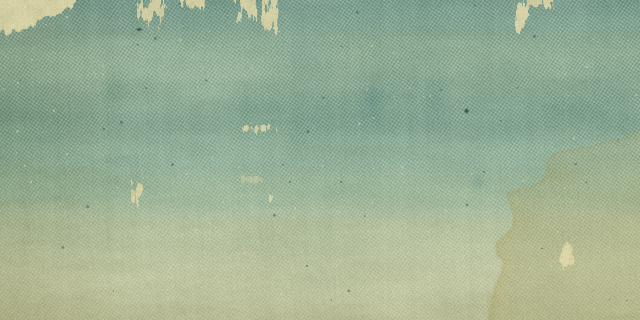
Reproduce this texture procedurally as a WebGL 2 fragment shader.

```glsl
#version 300 es
precision highp float;
uniform vec2 u_resolution;
out vec4 outColor;

const vec3 PAPER = vec3(0.86, 0.83, 0.65);
const vec3 INK = vec3(0.25, 0.46, 0.47);
const vec3 TAN = vec3(0.69, 0.68, 0.49);

float hash(vec2 p) {
  return fract(sin(dot(p, vec2(127.1, 311.7))) * 43758.5453);
}

float noise(vec2 p) {
  vec2 i = floor(p), f = fract(p);
  f = f * f * (3.0 - 2.0 * f);
  return mix(mix(hash(i), hash(i + vec2(1, 0)), f.x),
             mix(hash(i + vec2(0, 1)), hash(i + vec2(1, 1)), f.x), f.y);
}

float fbm(vec2 p) {
  float sum = 0.0, amp = 0.5;
  for (int i = 0; i < 5; i++) {
    sum += amp * noise(p);
    p = p * 2.03 + 17.3;
    amp *= 0.5;
  }
  return sum;
}

// Soft elliptical spot, 1 at its centre
float spot(vec2 p, vec2 centre, vec2 radius) {
  vec2 q = (p - centre) / radius;
  return exp(-dot(q, q));
}

// Vertical wash of the faded print
vec3 wash(float y) {
  const float level[8] = float[8](0.0, 0.12, 0.28, 0.41, 0.52, 0.63, 0.80, 1.0);
  const vec3 tone[8] = vec3[8](
    vec3(0.73, 0.745, 0.595), vec3(0.745, 0.77, 0.63), vec3(0.70, 0.75, 0.62),
    vec3(0.60, 0.70, 0.595), vec3(0.565, 0.685, 0.60), vec3(0.515, 0.64, 0.565),
    vec3(0.575, 0.685, 0.595), vec3(0.49, 0.62, 0.56));
  vec3 c = tone[0];
  for (int i = 1; i < 8; i++)
    c = mix(c, tone[i], smoothstep(level[i - 1], level[i], y));
  return c;
}

// Rotated dot screen, -1 to 1
float halftone(vec2 p, float period) {
  vec2 q = mat2(0.83, 0.56, -0.56, 0.83) * p * 6.28318 / period;
  return 0.5 * (cos(q.x) + cos(q.y));
}

// Signed distance past the ragged left border of the water stain
float stainDepth(vec2 p) {
  float border = 1.54 + 0.05 * smoothstep(0.05, 0.38, p.y)
    + 0.13 * smoothstep(0.39, 0.45, p.y) + 0.32 * smoothstep(0.50, 0.61, p.y);
  return p.x - border + 0.10 * (fbm(p * 13.0) - 0.5);
}

// Places where the ink has flaked off: centre and half size
float flakes(vec2 p, float soft) {
  const vec4 chip[11] = vec4[11](
    vec4(0.475, 0.985, 0.045, 0.06), vec4(0.605, 1.0, 0.055, 0.03),
    vec4(0.773, 0.985, 0.04, 0.06), vec4(0.844, 0.965, 0.035, 0.07),
    vec4(1.632, 0.962, 0.028, 0.06), vec4(1.68, 1.0, 0.05, 0.025),
    vec4(0.81, 0.598, 0.06, 0.02), vec4(0.417, 0.40, 0.02, 0.04),
    vec4(1.771, 0.193, 0.02, 0.045), vec4(0.77, 0.437, 0.10, 0.018),
    vec4(0.847, 0.38, 0.010, 0.018));
  float streak = fbm(p * vec2(95.0, 22.0)) - 0.5;
  float ragged = fbm(p * 34.0) - 0.5;
  float mask = 0.0;
  for (int i = 0; i < 11; i++) {
    float r = length((p - chip[i].xy) / chip[i].zw);
    float wear = i == 9 ? 0.62 : 0.12;
    float depth = 0.9 - r - wear + 2.2 * streak + 1.1 * ragged;
    mask = max(mask, smoothstep(-soft, soft, depth) * (i == 9 ? 0.5 : 1.0));
  }
  // Bare upper left corner
  float slope = 0.895 + 0.30 * p.x + 0.10 * smoothstep(0.20, 0.30, p.x);
  float corner = p.y - slope + 0.05 * ragged + 0.03 * streak;
  return max(mask, smoothstep(-0.004, 0.004, corner));
}

// Sparse round specks, one chance per cell
float specks(vec2 p, float cells, float chance) {
  vec2 id = floor(p * cells), f = fract(p * cells);
  vec2 centre = 0.3 + 0.4 * vec2(hash(id + 3.1), hash(id + 8.7));
  float radius = 0.10 + 0.14 * hash(id + 5.9);
  float dotMask = 1.0 - smoothstep(radius * 0.5, radius, length(f - centre));
  return dotMask * step(1.0 - chance, hash(id));
}

void main() {
  vec2 p = gl_FragCoord.xy / u_resolution.y;
  p.x *= 2.0 * u_resolution.y / u_resolution.x;

  // Wash with cloudy wear and cloth-like streaks
  float cloud = fbm(p * vec2(3.0, 5.0)) - 0.48;
  vec3 col = wash(p.y + 0.07 * cloud);
  col += 0.10 * cloud * vec3(1.0, 0.75, 0.65);
  col += 0.05 * (fbm(p * vec2(5.0, 30.0)) - 0.48);
  col += 0.035 * (fbm(p * vec2(38.0, 3.0)) - 0.48);

  // Dingy left side and blue smudges
  float left = 1.0 - smoothstep(0.0, 0.55, p.x);
  col -= left * vec3(0.035, 0.045, 0.055);
  float smudge = spot(p, vec2(1.165, 0.68), vec2(0.03, 0.06))
    + 0.6 * spot(p, vec2(1.36, 0.68), vec2(0.03, 0.07))
    + 0.5 * spot(p, vec2(0.95, 0.82), vec2(0.06, 0.05))
    + 0.5 * spot(p, vec2(0.36, 0.73), vec2(0.04, 0.05))
    + 0.7 * spot(p, vec2(1.495, 0.43), vec2(0.016, 0.02));
  col = mix(col, INK, 0.22 * smudge);

  // Water stain with a darker tide line
  float depth = stainDepth(p);
  float stain = smoothstep(-0.006, 0.008, depth);
  col = mix(col, TAN, stain * mix(0.42, 0.28, smoothstep(0.2, 0.6, p.y)));
  col -= stain * exp(-max(depth, 0.0) * 35.0) * vec3(0.015, 0.035, 0.065);

  // Printed dots, weaker where the ink is pale
  float ink = smoothstep(0.05, 0.7, p.y);
  col += halftone(p, 0.0095) * mix(0.04, 0.09, ink) * vec3(1.0, 0.7, 0.5);

  // Flaked paper, specks and grain
  vec3 bare = PAPER + 0.10 * (fbm(p * 25.0) - 0.5);
  col = mix(col, bare, 0.9 * flakes(p, 0.12));
  col = mix(col, PAPER, 0.5 * specks(p, 45.0, 0.025));
  col = mix(col, INK * 0.7, 0.45 * specks(p + 4.0, 38.0, 0.025));
  col = mix(col, INK * 0.5, 0.9 * spot(p, vec2(1.458, 0.653), vec2(0.006)));
  col = mix(col, INK * 0.5, 0.8 * spot(p, vec2(0.435, 0.908), vec2(0.008, 0.004)));
  col += 0.045 * (hash(floor(p * 256.0)) - 0.5);

  outColor = vec4(clamp(col, 0.0, 1.0), 1.0);
}
```
